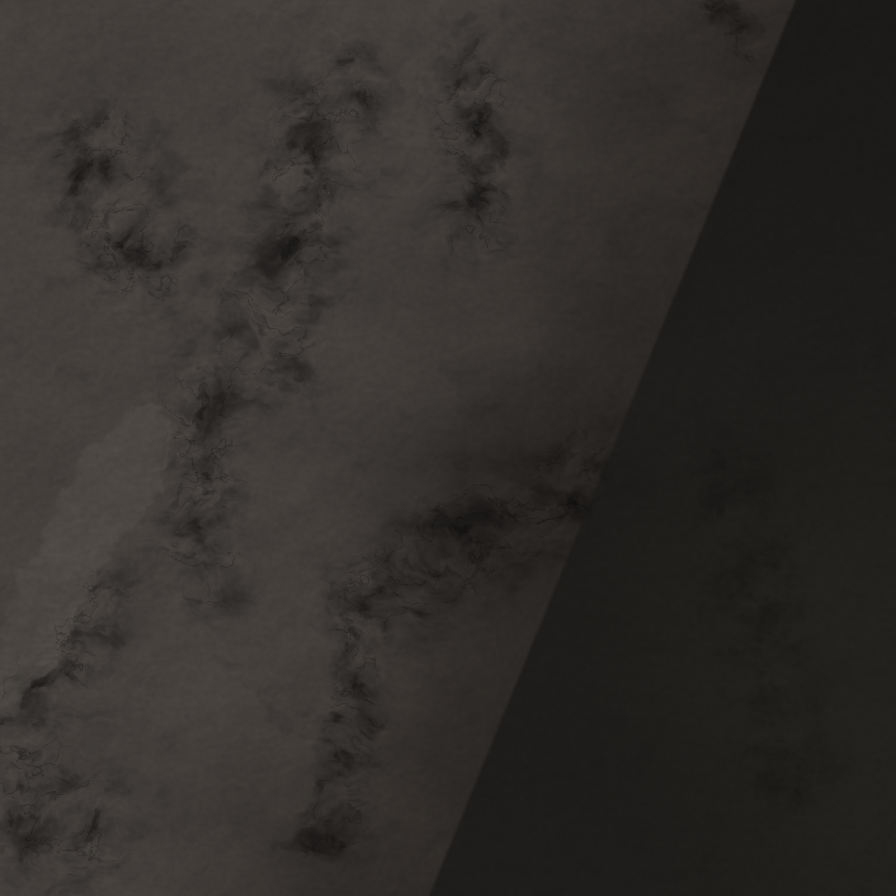
Write a WebGL 2 fragment shader that draws this texture.

```glsl
#version 300 es
precision highp float;
// Weathered dark plaster wall with a peeled pale patch and a slanting shadow.

#define WALL_LIGHT vec3(0.268, 0.250, 0.237)
#define WALL_DIM vec3(0.178, 0.162, 0.150)
#define PEELED vec3(0.305, 0.287, 0.272)
#define SHADOW vec3(0.116, 0.112, 0.104)
#define SHADOW_WARM vec3(0.138, 0.131, 0.116)
#define EDGE_FOOT vec2(0.479, 0.0)
#define EDGE_TOP vec2(0.888, 1.0)
#define STAIN_DEPTH 0.42
#define RELIEF 0.20
#define GRAIN 0.045

uniform vec2 u_resolution;
out vec4 fragColor;

vec2 hashGradient(vec2 cell) {
  vec3 q = fract(cell.xyx * vec3(0.1031, 0.1030, 0.0973));
  q += dot(q, q.yzx + 33.33);
  float angle = 6.2832 * fract((q.x + q.y) * q.z);
  return vec2(cos(angle), sin(angle));
}

float gradientNoise(vec2 p) {
  vec2 i = floor(p), f = p - i;
  vec2 w = f * f * f * (f * (f * 6.0 - 15.0) + 10.0);
  vec2 e = vec2(1.0, 0.0);
  float a = dot(hashGradient(i), f);
  float b = dot(hashGradient(i + e), f - e);
  float c = dot(hashGradient(i + e.yx), f - e.yx);
  float d = dot(hashGradient(i + 1.0), f - 1.0);
  return mix(mix(a, b, w.x), mix(c, d, w.x), w.y);
}

float fbm(vec2 p) {
  float sum = 0.0, gain = 0.6;
  for (int k = 0; k < 5; k++) {
    sum += gain * gradientNoise(p);
    p = mat2(1.62, 1.18, -1.18, 1.62) * p + 7.3;
    gain *= 0.55;
  }
  return sum;
}

float segmentDistance(vec2 p, vec2 a, vec2 b) {
  vec2 pa = p - a, ba = b - a;
  return length(pa - ba * clamp(dot(pa, ba) / dot(ba, ba), 0.0, 1.0));
}

// Soft streak of dirt along a segment
float streak(vec2 p, vec2 a, vec2 b, float width) {
  float d = segmentDistance(p, a, b) / width;
  return exp(-d * d);
}

float dirtMask(vec2 p) {
  float m = streak(p, vec2(0.10, 0.83), vec2(0.16, 0.72), 0.060);
  m += streak(p, vec2(0.37, 0.89), vec2(0.30, 0.60), 0.055);
  m += streak(p, vec2(0.52, 0.91), vec2(0.53, 0.76), 0.045);
  m += streak(p, vec2(0.22, 0.55), vec2(0.23, 0.37), 0.045);
  m += streak(p, vec2(0.11, 0.32), vec2(0.04, 0.23), 0.045);
  m += streak(p, vec2(0.43, 0.34), vec2(0.65, 0.47), 0.055);
  m += streak(p, vec2(0.40, 0.28), vec2(0.37, 0.08), 0.035);
  m += streak(p, vec2(0.02, 0.12), vec2(0.09, 0.08), 0.060);
  m += streak(p, vec2(0.79, 0.99), vec2(0.84, 0.95), 0.018);
  m += streak(p, vec2(0.81, 0.48), vec2(0.88, 0.14), 0.050);
  return min(m, 1.0);
}

void main() {
  vec2 uv = gl_FragCoord.xy / u_resolution;
  float pixel = 1.0 / min(u_resolution.x, u_resolution.y);
  vec2 warp = vec2(fbm(uv * 9.0), fbm(uv * 9.0 + 31.0));
  vec2 p = uv + 0.035 * warp;

  // Signed distance to the shadow edge, positive on the lit wall
  vec2 along = normalize(EDGE_TOP - EDGE_FOOT);
  float edge = dot(uv - EDGE_FOOT, vec2(-along.y, along.x));
  float lit = smoothstep(-0.002 - pixel, 0.002 + pixel, edge);

  // Broad tones on either side of the edge
  float cloud = fbm(uv * vec2(4.0, 6.0) + 3.0);
  vec3 wall = mix(WALL_DIM, WALL_LIGHT, smoothstep(-0.04, 0.36, edge + 0.08 * cloud));
  wall *= 1.0 - 0.13 * streak(uv, vec2(0.52, 0.48), vec2(0.66, 0.52), 0.12);
  float warmth = streak(uv, vec2(0.92, 0.30), vec2(0.98, 0.12), 0.18);
  vec3 shade = mix(SHADOW, SHADOW_WARM, warmth);
  shade *= 1.0 - 0.10 * smoothstep(0.55, 1.0, uv.y);
  vec3 color = mix(shade, wall, lit);

  // Peeled patch: a ragged diagonal strip
  float strip = segmentDistance(p, vec2(0.155, 0.51), vec2(0.09, 0.40));
  strip = min(strip, segmentDistance(p, vec2(0.09, 0.40), vec2(0.00, 0.235)));
  float patchMask = smoothstep(0.039, 0.030, strip + 0.016 * fbm(uv * 38.0));
  color = mix(color, PEELED, 0.72 * patchMask);

  // Stains gathered in streaks, with torn dark flecks
  float dirt = dirtMask(p);
  float blotch = fbm(p * vec2(18.0, 23.0) + 11.0);
  float stain = dirt * smoothstep(-0.28, 0.42, blotch);
  stain += 0.22 * smoothstep(0.10, 0.50, blotch);
  float fleck = dirt * smoothstep(0.12, 0.38, fbm(p * vec2(42.0, 55.0)));
  float depth = STAIN_DEPTH * mix(0.45, 1.0, lit) * (1.0 - 0.75 * patchMask);
  color *= 1.0 - depth * min(stain + 0.5 * fleck, 1.3);

  // Thin cracks and embossed relief, stronger where the plaster is damaged
  float ridge = abs(fbm(p * vec2(12.0, 16.0) + 50.0));
  float crack = smoothstep(0.022, 0.0, ridge) * smoothstep(0.15, 0.7, dirt);
  color *= 1.0 - 0.20 * crack * lit;
  vec2 q = p * vec2(26.0, 34.0);
  float slope = fbm(q) - fbm(q + vec2(-0.10, 0.14));
  color *= 1.0 + RELIEF * slope * (0.5 + dirt) * mix(0.5, 1.0, lit);

  // Mottling and fine grain
  color *= 1.0 + 0.13 * cloud * mix(0.6, 1.0, lit);
  float grain = gradientNoise(uv * 190.0) + gradientNoise(uv * vec2(90.0, 130.0) + 5.0);
  color *= 1.0 + GRAIN * grain;
  fragColor = vec4(color, 1.0);
}
```
